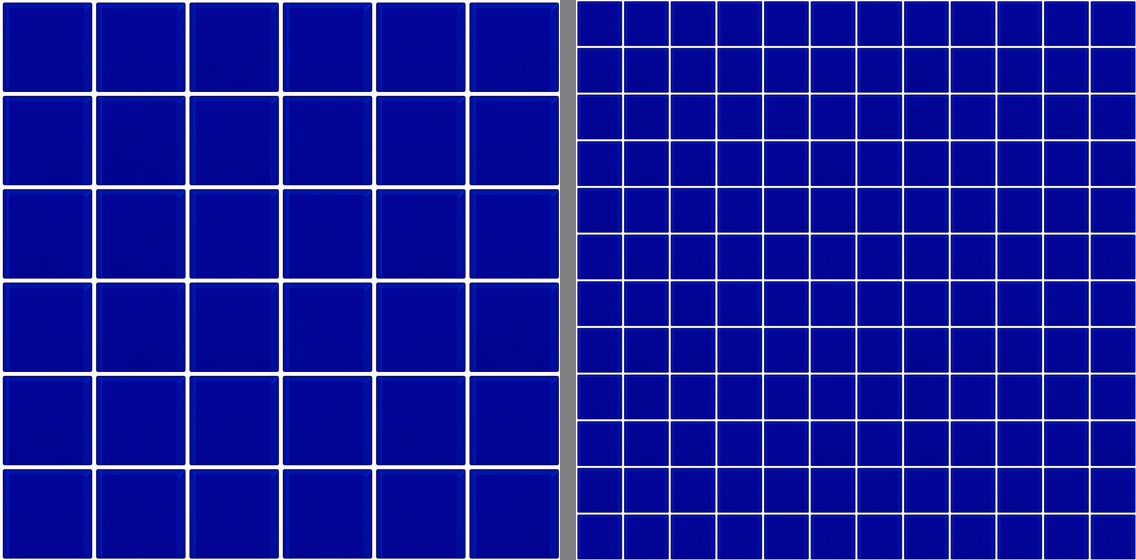
Left: one tile. Right: repeated 2 by 2.
Give the GLSL for this pattern, as a three.js fragment shader.

```glsl
// Square cobalt glass tiles in a six by six grid with narrow white grout.
// Each tile is a rounded box distance with a dark rim, faint bevels on the left,
// top and right, a mitred top right corner, and slight wrapping tint variation.
#define REPEATS 6.0
#define TILE_CENTER vec2(0.509, 0.494)
#define TILE_HALF 0.479
#define CORNER_RADIUS 0.022
#define EDGE_SOFTNESS 0.008
#define BEVEL_WIDTH 0.062
#define GROUT_COLOR vec3(0.985, 0.985, 0.99)
#define GLASS_COLOR vec3(0.008, 0.018, 0.585)
#define RIM_COLOR vec3(0.015, 0.015, 0.34)
#define BEVEL_LIGHT vec3(0.0, 0.075, 0.085)
#define TINT_VARIATION 0.025
#define MOTTLE_CELLS 48.0

varying vec2 vUv;

float hash(vec2 p) {
  vec3 q = fract(vec3(p.xyx) * 0.1031);
  q += dot(q, q.yzx + 33.33);
  return fract((q.x + q.y) * q.z);
}

// Value noise that wraps after a whole number of cells.
float wrapNoise(vec2 p, float period) {
  vec2 i = floor(p);
  vec2 f = fract(p);
  f = f * f * (3.0 - 2.0 * f);
  vec2 a = mod(i, period);
  vec2 b = mod(i + 1.0, period);
  return mix(mix(hash(a), hash(vec2(b.x, a.y)), f.x),
             mix(hash(vec2(a.x, b.y)), hash(b), f.x), f.y);
}

float roundedBox(vec2 p, float halfSize, float radius) {
  vec2 d = abs(p) - halfSize + radius;
  return length(max(d, 0.0)) + min(max(d.x, d.y), 0.0) - radius;
}

// Soft band that is one inside the given width from an edge.
float strip(float fromEdge, float width) {
  return 1.0 - smoothstep(width - EDGE_SOFTNESS, width + EDGE_SOFTNESS, fromEdge);
}

// Thin soft line at a given distance from an edge.
float ridge(float fromEdge, float position, float width) {
  return 1.0 - smoothstep(0.0, width, abs(fromEdge - position));
}

vec3 glassTile(vec2 p, float dist, vec2 id) {
  float left = p.x + TILE_HALF;
  float right = TILE_HALF - p.x;
  float top = TILE_HALF - p.y;

  // Body: a soft rise in light toward the top, small tint changes per tile.
  float tint = 1.0 + TINT_VARIATION * (hash(id + 7.0) - 0.5);
  tint += TINT_VARIATION * (wrapNoise(vUv * MOTTLE_CELLS, MOTTLE_CELLS) - 0.5);
  vec3 color = GLASS_COLOR * (tint + 0.035 * p.y);

  // Bevels: bands along three sides, with a brighter inner line at the left.
  float gleam = 0.85 + 0.3 * hash(id + 19.0);
  float bands = max(0.45 * strip(left, BEVEL_WIDTH), 0.65 * strip(top, BEVEL_WIDTH));
  bands = max(bands, 0.4 * strip(right, BEVEL_WIDTH * 1.4));
  float lines = 0.75 * ridge(left, BEVEL_WIDTH * 0.9, 0.018);
  lines = max(lines, 0.3 * ridge(right, BEVEL_WIDTH * 1.4, 0.014));

  // Mitre: a short bright diagonal where the top and right bevels meet.
  float miter = ridge(right - top, 0.0, 0.024) * strip(max(right, top), BEVEL_WIDTH * 1.3);
  color += BEVEL_LIGHT * gleam * (bands + lines + 1.1 * miter);

  // Rim: the thin dark glass edge.
  float rim = smoothstep(-0.020, -0.004, dist);
  return mix(color, RIM_COLOR, rim);
}

void main() {
  vec2 grid = vUv * REPEATS - TILE_CENTER + 0.5;
  vec2 id = mod(floor(grid), REPEATS);
  vec2 p = fract(grid) - 0.5;

  float dist = roundedBox(p, TILE_HALF, CORNER_RADIUS);
  float cover = 1.0 - smoothstep(-EDGE_SOFTNESS, EDGE_SOFTNESS, dist);
  gl_FragColor = vec4(mix(GROUT_COLOR, glassTile(p, dist, id), cover), 1.0);
}
```
